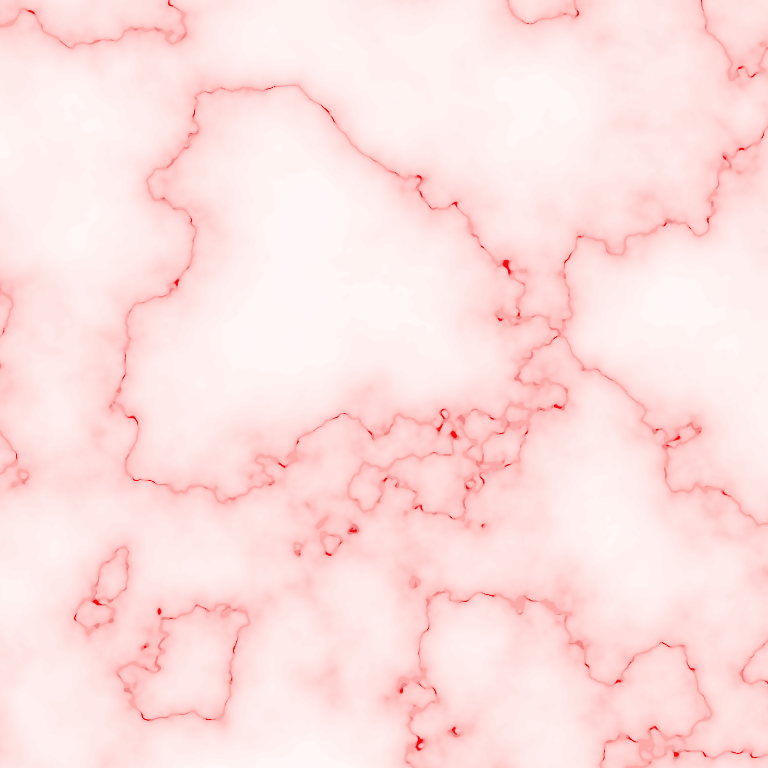
This texture is drawn by a Shadertoy shader. Its source:

```glsl
// Pale pink marble with thin winding coral veins and small red flecks.

const float CELL_FREQ = 3.1;      // large vein cells across the canvas
const int   OCTAVES = 6;
const float GAIN = 0.48;          // roughness of the veins
const float FIELD_SPREAD = 0.2;   // standard deviation of the field
const vec2  SEED = vec2(17.3, 41.7);

const float BASE_TINT = 0.09;     // tint one deviation away from a vein
const float HALO_SLOPE = 0.06;    // logarithmic growth of tint toward a vein
const float BAND_STEP = 0.012;    // tint difference between flat bands

const float VEIN_WIDTH = 0.036;
const float DASH_WIDTH = 0.028;
const float FLECK_WIDTH = 0.022;
const float GRAIN_FREQ = 62.0;
const float DASH_LEVEL = 0.10;
const float FLECK_LEVEL = 0.26;

const vec3 VEIN_COLOR = vec3(0.985, 0.665, 0.66);
const vec3 DASH_COLOR = vec3(0.95, 0.53, 0.53);
const vec3 FLECK_COLOR = vec3(0.95, 0.04, 0.07);

// Integer hash giving a gradient with components in -1..1.
vec2 hashGradient(vec2 cell) {
    uvec2 q = uvec2(ivec2(cell) + 32768);
    q = q * 1664525u + 1013904223u;
    q.x += q.y * 1664525u;
    q.y += q.x * 1664525u;
    q ^= q >> 16u;
    q.x += q.y * 1664525u;
    q.y += q.x * 1664525u;
    q ^= q >> 16u;
    return vec2(q & 65535u) / 32767.5 - 1.0;
}

float gradientNoise(vec2 p) {
    vec2 cell = floor(p);
    vec2 f = p - cell;
    vec2 u = f * f * f * (f * (f * 6.0 - 15.0) + 10.0);
    vec2 e = vec2(1.0, 0.0);
    float a = dot(hashGradient(cell), f);
    float b = dot(hashGradient(cell + e.xy), f - e.xy);
    float c = dot(hashGradient(cell + e.yx), f - e.yx);
    float d = dot(hashGradient(cell + e.xx), f - e.xx);
    return mix(mix(a, b, u.x), mix(c, d, u.x), u.y);
}

// Signed fractal field; its zero contours are the veins.
float marbleField(vec2 p) {
    const mat2 turn = mat2(1.6, 1.2, -1.2, 1.6);
    float sum = 0.0;
    float amplitude = 1.0;
    for (int i = 0; i < OCTAVES; i++) {
        sum += amplitude * gradientNoise(p);
        p = turn * p + vec2(5.37, 9.71);
        amplitude *= GAIN;
    }
    return sum / FIELD_SPREAD;
}

// Anti-aliased mask, 1 where value is below the limit.
float below(float limit, float value, float blur) {
    return 1.0 - smoothstep(limit - blur, limit + blur, value);
}

// Flat steps with smoothed edges.
float posterize(float value, float stepSize) {
    float level = value / stepSize;
    float blur = clamp(fwidth(level), 0.02, 0.5);
    return stepSize * (floor(level) + smoothstep(0.5 - blur, 0.5 + blur, fract(level)));
}

void mainImage(out vec4 fragColor, in vec2 fragCoord) {
    vec2 uv = fragCoord / iResolution.y;

    float field = marbleField(uv * CELL_FREQ + SEED);
    float veinDist = abs(field);
    float blur = min(0.6 * fwidth(field), 0.012) + 1e-4;

    // Banded halo, palest far from the veins
    float tint = BASE_TINT - HALO_SLOPE * log(max(veinDist, 0.03));
    tint = posterize(max(tint, 0.03), BAND_STEP);
    vec3 color = vec3(1.0 - 0.03 * tint, 1.0 - tint, 1.0 - 1.03 * tint);

    // Veins, darker dashes and red flecks along them
    float grain = gradientNoise(uv * GRAIN_FREQ + SEED.yx);
    float grainBlur = 0.6 * fwidth(grain) + 1e-4;
    float vein = below(VEIN_WIDTH, veinDist, blur);
    float dash = below(DASH_WIDTH, veinDist, blur) * below(-DASH_LEVEL, -grain, grainBlur);
    float fleck = below(FLECK_WIDTH, veinDist, blur) * below(-FLECK_LEVEL, -grain, grainBlur);
    color = mix(color, VEIN_COLOR, vein);
    color = mix(color, DASH_COLOR, dash);
    color = mix(color, FLECK_COLOR, fleck);

    fragColor = vec4(color, 1.0);
}
```
